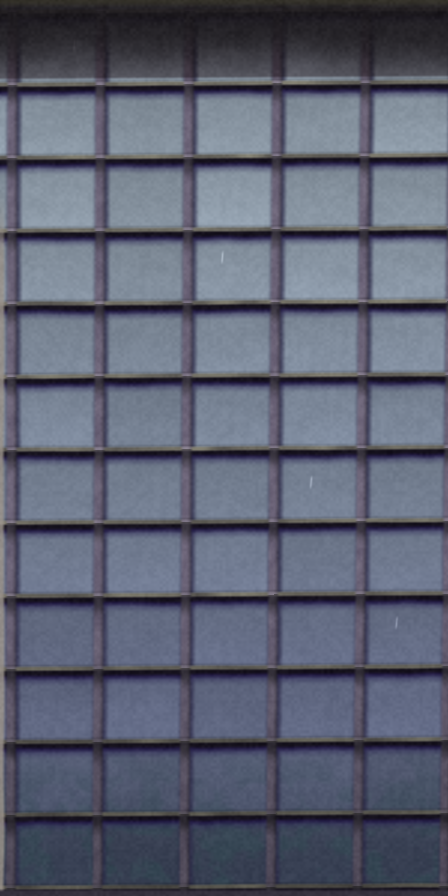
Write a WebGL 1 fragment shader that draws this pattern.

```glsl
precision highp float;
uniform vec2 u_resolution;

float hash(vec2 p) {
  return fract(sin(dot(p, vec2(127.1, 311.7))) * 43758.5453);
}

float noise(vec2 p) {
  vec2 i = floor(p), f = fract(p);
  f = f * f * (3.0 - 2.0 * f);
  return mix(mix(hash(i), hash(i + vec2(1.0, 0.0)), f.x),
             mix(hash(i + vec2(0.0, 1.0)), hash(i + 1.0), f.x), f.y);
}

float fbm(vec2 p) {
  float sum = 0.0, amp = 0.5;
  for (int i = 0; i < 4; i++) {
    sum += amp * noise(p);
    p = p * 2.03 + 7.1;
    amp *= 0.5;
  }
  return sum;
}

// Soft-edged band of half width w around zero
float band(float d, float w, float soft) {
  return 1.0 - smoothstep(w - soft, w + soft, abs(d));
}

void main() {
  // Units of canvas width, y running down from the top
  vec2 uv = gl_FragCoord.xy / u_resolution;
  vec2 p = vec2(uv.x, 2.0 * (1.0 - uv.y));
  float depth = p.y * 0.5;
  float soft = max(0.0035, 0.75 / u_resolution.x);

  // Five by twelve panes, slightly tilted and narrowing downward
  vec2 pitch = vec2(mix(0.1975, 0.1935, depth), 0.163);
  vec2 origin = vec2(mix(0.028, 0.024, depth), 0.027 - 0.006 * p.x);
  vec2 wobble = vec2(noise(p * vec2(6.0, 14.0)), noise(p * vec2(11.0, 7.0) + 9.0)) - 0.5;
  vec2 grid = (p - origin + wobble * 0.0012) / pitch;
  vec2 cell = floor(grid);
  vec2 inPane = fract(grid) * pitch;
  vec2 toBar = (fract(grid + 0.5) - 0.5) * pitch;

  // Glass: pale above, bluer in the middle, dark at the foot
  vec3 glass = mix(vec3(0.535, 0.585, 0.635), vec3(0.465, 0.51, 0.58), smoothstep(0.2, 0.52, depth));
  glass = mix(glass, vec3(0.37, 0.40, 0.50), smoothstep(0.5, 0.8, depth));
  glass = mix(glass, vec3(0.20, 0.23, 0.30), smoothstep(0.8, 0.99, depth));
  glass *= 0.95 + 0.10 * hash(cell + 3.0);
  glass *= 0.92 + 0.15 * inPane.y / pitch.y;
  glass *= 0.97 + 0.06 * fbm(p * vec2(12.0, 24.0));

  // Teal grime in the lowest panes
  float grime = smoothstep(0.4, 0.6, fbm(p * 18.0 + 4.0)) * smoothstep(0.8, 0.97, depth);
  glass = mix(glass, vec3(0.20, 0.30, 0.33), grime * 0.5);

  // Rare pale scratches
  vec2 scratch = inPane - pitch * (0.35 + 0.4 * vec2(hash(cell + 11.0), hash(cell + 23.0)));
  float mark = band(scratch.x + scratch.y * 0.08, 0.0015, soft) * band(scratch.y, 0.012, 0.006);
  glass += 0.2 * mark * step(0.96, hash(cell + 37.0));

  // Navy shadows, darkest under each ledge, narrow beside uprights
  float reach = inPane.y + 0.003 * (noise(p * vec2(22.0, 6.0)) - 0.5);
  float fringe = 1.0 - smoothstep(0.018, 0.040, reach);
  float under = 1.0 - smoothstep(0.014, 0.027, reach);
  float beside = 1.0 - smoothstep(0.011, 0.026, inPane.x);
  float nearRight = 1.0 - smoothstep(0.009, 0.020, pitch.x - inPane.x);
  vec3 color = mix(glass, vec3(0.17, 0.16, 0.28), max(beside * 0.75, nearRight * 0.3));
  color = mix(color, vec3(0.18, 0.16, 0.34), fringe * 0.55);
  color = mix(color, mix(vec3(0.08, 0.065, 0.11), vec3(0.13, 0.10, 0.26), smoothstep(0.009, 0.019, reach)), under);

  // Greyed lilac uprights, lit on the left, dimmed beneath each ledge
  vec3 wood = mix(vec3(0.35, 0.32, 0.40), vec3(0.45, 0.42, 0.49), fbm(p * vec2(50.0, 34.0)));
  wood *= 1.06 - 0.32 * smoothstep(0.0, 0.013, toBar.x);
  wood *= 1.0 - 0.5 * (1.0 - smoothstep(0.008, 0.055, inPane.y));
  wood *= 1.0 - 0.25 * smoothstep(0.6, 1.0, depth);
  color = mix(color, wood, band(toBar.x, 0.0105, 0.005));

  // Thin muted olive ledges, blending where uprights cross
  color *= 1.0 - 0.15 * band(toBar.y + 0.008, 0.002, 0.004);
  vec3 ledge = mix(vec3(0.34, 0.33, 0.31), vec3(0.53, 0.52, 0.46), noise(p * vec2(18.0, 40.0)));
  ledge = mix(ledge, wood * 1.3, 0.7 * band(toBar.x, 0.011, 0.005));
  ledge *= 1.0 - 0.25 * smoothstep(0.5, 1.0, depth);
  color = mix(color, ledge, band(toBar.y + 0.001, 0.0045, soft));

  // Brownish shade over the top row and the lintel above it
  float topRow = 1.0 - smoothstep(0.172, 0.180, p.y + 0.006 * p.x);
  float shade = 1.0 - smoothstep(0.06, 0.20, p.y + 0.05 * (fbm(p * 9.0) - 0.5));
  color = mix(color, color * vec3(0.64, 0.59, 0.60), topRow);
  color = mix(color, vec3(0.11, 0.10, 0.115), shade * 0.85);
  color = mix(vec3(0.20, 0.19, 0.16), color, smoothstep(0.002, 0.020, p.y));

  // Pale wall at the left edge and dark sill at the bottom
  float wall = (1.0 - smoothstep(0.004, 0.014, p.x + wobble.y * 0.003)) * smoothstep(0.4, 0.6, p.y);
  color = mix(color, vec3(0.60, 0.57, 0.54), wall * 0.85);
  color = mix(color, vec3(0.21, 0.19, 0.24), smoothstep(1.982, 1.992, p.y));

  // Fine grain
  color += 0.035 * (noise(p * 150.0) - 0.5) + 0.02 * (noise(p * 70.0) - 0.5);
  gl_FragColor = vec4(clamp(color, 0.0, 1.0), 1.0);
}
```
